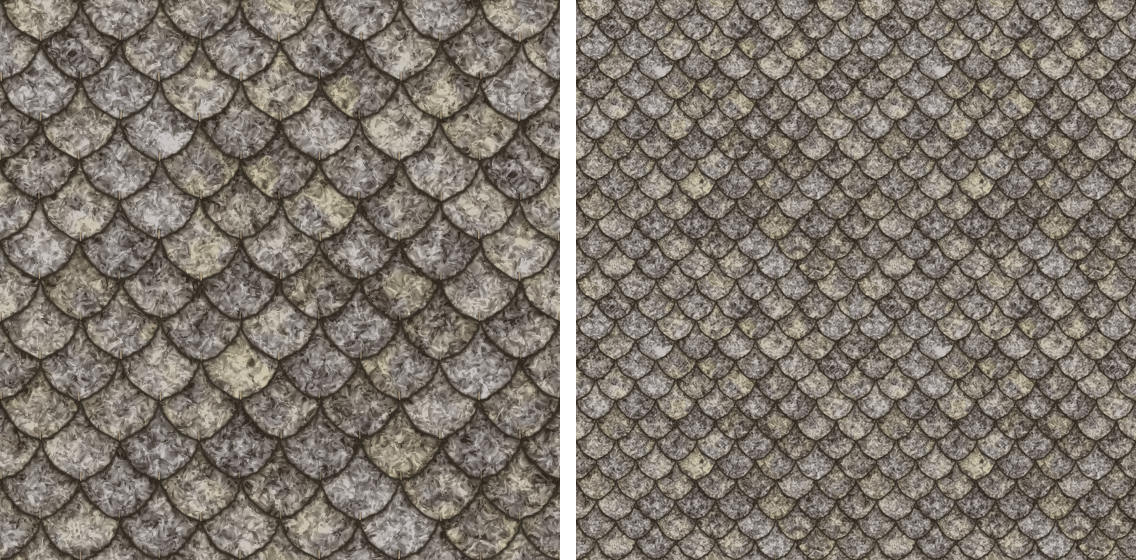
Left, the tile; right, the same tile 2 across and 2 down.
Give the GLSL for this texture, as a Shadertoy shader.

```glsl
// Weathered fish-scale slates: 7 columns and 14 staggered rows of pointed scales,
// each overlapping the row below. Scales are arc distance fields; lichen and grime
// are layered cellular noise in scale-local space, so wrapped ids tile seamlessly.

const float REPEATS = 7.0;

vec2 hash2(vec2 p) {
    vec3 a = fract(p.xyx * vec3(0.1031, 0.1030, 0.0973));
    a += dot(a, a.yzx + 33.33);
    return fract((a.xx + a.yz) * a.zy);
}

// Cellular noise: scattered points, each spreading its own tone softly
float patches(vec2 p) {
    vec2 cell = floor(p), f = p - cell;
    float tone = 0.0, total = 0.0;
    for (int y = -1; y <= 1; y++)
    for (int x = -1; x <= 1; x++) {
        vec2 g = vec2(x, y);
        vec2 h = hash2(cell + g);
        vec2 r = g + h - f;
        float w = exp(-8.0 * dot(r, r));
        tone += w * fract(h.x * 7.0 + h.y * 13.0);
        total += w;
    }
    return tone / total;
}

// Signed distance to a scale with its tip at the origin, open upwards
float scaleDistance(vec2 q, vec2 seed) {
    float wobble = 0.007 * sin(19.0 * q.x + 6.3 * seed.x)
                 + 0.005 * sin(43.0 * q.y + 31.0 * q.x + 6.3 * seed.y);
    return length(vec2(abs(q.x) + 0.15, min(q.y, 0.65) - 0.65)) - 0.667 + wobble;
}

// Stone colour: pale slate broken up by lichen, speckles and grime
vec3 slate(vec2 q, vec2 seed, float inside, float cover) {
    vec2 p = q + floor(seed * 40.0) + 5.0;
    p += 0.02 * sin(p.yx * 17.0 + 2.0 * sin(p * 11.0));
    float broad = patches(p * 3.5);
    float blotch = patches(p * 8.0 + 11.0);
    float fine = patches(p * 17.0 + 23.0);
    float grain = patches(p * 34.0 + 37.0);

    float tone = 0.80 + 0.26 * (seed.x - 0.5) + 0.45 * (broad - 0.5)
               + 0.50 * (blotch - 0.5) + 0.55 * (fine - 0.5) + 0.60 * (grain - 0.5);
    float lichen = smoothstep(0.52, 0.72, 0.5 * patches(p * 12.0 + 51.0) + 0.3 * fine + 0.2 * broad);
    float grime = 0.75 * exp(-cover / 0.14) + 0.45 * exp(-inside / 0.07);
    tone -= 0.38 * lichen + grime * (0.25 + 0.5 * blotch);

    vec3 color = mix(vec3(0.25, 0.22, 0.19), vec3(0.74, 0.735, 0.715), clamp(tone, -0.1, 1.08));
    vec3 moss = vec3(1.03, 0.99, 0.88), violet = vec3(1.01, 0.99, 1.02);
    return color * mix(violet, moss, clamp(0.5 * grime + seed.y * broad, 0.0, 1.0));
}

void mainImage(out vec4 fragColor, in vec2 fragCoord) {
    vec2 p = fragCoord / iResolution.xy * REPEATS;
    float pixel = REPEATS / min(iResolution.x, iResolution.y);

    // Search from the topmost overlapping row down to the first scale hit
    vec2 q = vec2(0.0), seed = vec2(0.0);
    float d = 0.0, cover = 1.0;
    for (int i = 0; i < 8; i++) {
        float row = floor(2.0 * p.y) + 1.0 - float(i / 2);
        float shift = 0.5 * mod(row, 2.0);
        float column = floor(p.x - shift) + float(i % 2);
        vec2 id = vec2(mod(column, REPEATS), mod(row, 2.0 * REPEATS));
        seed = hash2(id + 3.0);
        vec2 jitter = 0.035 * (hash2(id + 71.0) - 0.5);
        q = p - vec2(column + shift, 0.5 * row) - jitter;
        d = scaleDistance(q, seed);
        if (d < 0.0) break;
        cover = min(cover, d);
    }
    float inside = max(-d, 0.0);
    vec3 color = slate(q, seed, inside, cover);

    // Dark gap along the rim, with a soft shadow on the scale below
    float gap = max(exp(-pow(inside / 0.017, 2.0)), exp(-pow(cover / 0.026, 2.0)));
    color *= 1.0 - 0.22 * exp(-cover / 0.06);
    color = mix(color, vec3(0.19, 0.165, 0.13), 0.88 * gap);

    // Thin tan hook at the tip, slightly tilted
    float across = abs(q.x + (seed.y - 0.5) * 0.15 * q.y);
    float span = smoothstep(-0.02, 0.01, q.y) * (1.0 - smoothstep(0.09, 0.13, q.y));
    float stain = span * (1.0 - smoothstep(0.012, 0.035, across));
    float hook = span * (1.0 - smoothstep(0.010 - pixel * 0.5, 0.010 + pixel * 0.5, across));
    color *= 1.0 - 0.35 * stain;
    color = mix(color, vec3(0.70, 0.62, 0.50), hook * (0.45 + 0.45 * seed.x));

    fragColor = vec4(color, 1.0);
}
```
